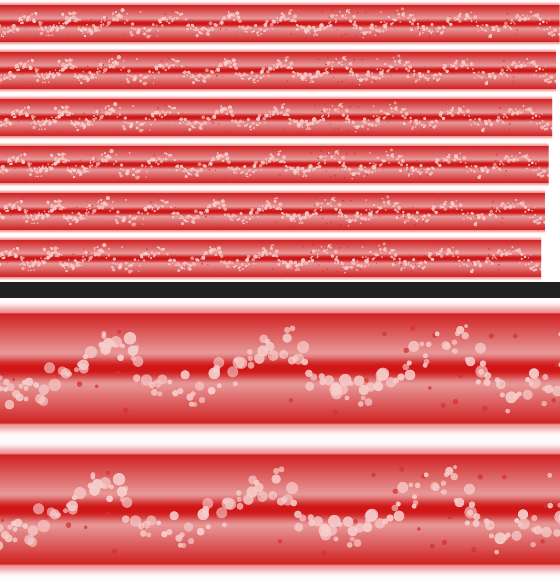
Top, the full canvas; bottom, a detail of the centre.
Reproduce this pattern procedurally as a WebGL 2 fragment shader.

```glsl
#version 300 es
precision highp float;
// Six glossy red ribbons, each strewn with waves of pale blossom dots and fine specks.

uniform vec2 u_resolution;
out vec4 outColor;

// Lengths are in ribbon pitches (one sixth of the canvas height).
const float ROWS = 6.0;
const float RIBBON_LENGTH = 11.907;
const float ROW_SHIFT = 0.078;      // each lower ribbon slides left by this
const float HALF_BAND = 0.392;      // half the height of the red band
const float CORE_INNER = 0.012;     // dark centre line
const float CORE_OUTER = 0.115;

const int SPRAYS = 11;
const int DOTS = 48;
const float SPRAY_START = 0.62;
const float SPRAY_STEP = 0.978;
const float SPRAY_GROWTH = 0.0217;  // spacing widens to the right
const float WAVE_HEIGHT = 0.165;
const float SCATTER = 0.15;
const float DOT_MIN = 0.017;
const float DOT_MAX = 0.045;

const float SPECK_CELL = 0.17;
const float SPECK_CHANCE = 0.38;

const vec3 DEEP_RED = vec3(0.81, 0.09, 0.09);
const vec3 ROSE = vec3(0.91, 0.61, 0.61);
const vec3 RIM_PINK = vec3(0.93, 0.58, 0.58);
const vec3 PAPER = vec3(1.0, 0.985, 0.985);
const vec3 BLOSSOM = vec3(0.965, 0.81, 0.80);
const vec3 SPECK_RED = vec3(0.84, 0.19, 0.19);
const float TAU = 6.2831853;

vec3 hash3(vec2 p) {
    vec3 q = fract(vec3(p.xyx) * vec3(0.1031, 0.1030, 0.0973));
    q += dot(q, q.yxz + 33.33);
    return fract((q.xxy + q.yzz) * q.zyx);
}

float disc(vec2 offset, float radius, float pixel) {
    return 1.0 - smoothstep(-0.5, 0.5, (length(offset) - radius) / pixel);
}

// Horizontal place of the n-th crest; n may be fractional.
float crestX(float n) {
    float dent = 0.23 * exp(-(n - 1.8) * (n - 1.8));
    return SPRAY_START + SPRAY_STEP * n + SPRAY_GROWTH * n * n - dent;
}

// Shading across a ribbon: dark rims and core, rose between, pale outside.
vec3 ribbonColor(float y, float pixel) {
    float d = abs(y);
    float rise = clamp((HALF_BAND - d) / (HALF_BAND - CORE_OUTER), 0.0, 1.0);
    float light = (0.06 + 0.9 * rise) * smoothstep(CORE_INNER, CORE_OUTER, d);
    vec3 band = mix(DEEP_RED, ROSE, light);
    float outside = (d - HALF_BAND) / (0.5 - HALF_BAND);
    vec3 rim = mix(RIM_PINK, PAPER, smoothstep(0.0, 0.8, outside));
    float edge = max(pixel, 0.018);
    return mix(band, rim, smoothstep(-0.5, 0.5, (d - HALF_BAND) / edge));
}

// Jittered cellular specks, mostly red with a few pale ones.
vec3 addSpecks(vec3 color, vec2 p, float pixel) {
    vec2 cell = floor(p / SPECK_CELL);
    vec3 h = hash3(cell + 71.0);
    vec3 k = hash3(cell + 193.0);
    vec2 center = (cell + 0.15 + 0.7 * h.xy) * SPECK_CELL;
    float cover = disc(p - center, mix(0.009, 0.02, k.x), pixel);
    cover *= step(h.z, SPECK_CHANCE) * step(abs(center.y), HALF_BAND - 0.04);
    return mix(color, k.y < 0.75 ? SPECK_RED : BLOSSOM, 0.75 * cover);
}

// Each spray dips, climbs through the core and fades out past its crest.
vec3 addBlossoms(vec3 color, vec2 p, float pixel) {
    for (int i = 0; i < SPRAYS; i++) {
        float n = float(i);
        if (p.x < crestX(n - 0.8) - 0.2 || p.x > crestX(n + 0.2) + 0.2) continue;
        for (int j = 0; j < DOTS; j++) {
            vec3 h = hash3(vec2(float(j) + 3.0, n * 17.0 + 5.0));
            vec3 k = hash3(vec2(float(j) + 131.0, n * 29.0 + 11.0));
            float s = (float(j) + h.x) / float(DOTS);
            float wave = -WAVE_HEIGHT * sin(TAU * (0.85 * s + 0.02));
            vec2 center = vec2(crestX(n - 0.8 + s) + 0.12 * (k.x - 0.5),
                               wave + SCATTER * (h.y + h.z - 1.0));
            float radius = mix(DOT_MIN, DOT_MAX, k.y * k.y);
            float cover = disc(p - center, radius, pixel);
            color = mix(color, BLOSSOM, cover * mix(0.6, 0.95, k.z));
        }
    }
    return color;
}

void main() {
    float pixel = ROWS / u_resolution.y;
    vec2 p = gl_FragCoord.xy * pixel;
    float row = ROWS - 1.0 - floor(p.y);           // counted from the top
    vec2 q = vec2(p.x + ROW_SHIFT * row, fract(p.y) - 0.5);

    vec3 color = ribbonColor(q.y, pixel);
    color = addSpecks(color, q, pixel);
    color = addBlossoms(color, q, pixel);

    // Blank paper beyond the cut end of each ribbon.
    float beyond = smoothstep(-0.5, 0.5, (q.x - RIBBON_LENGTH) / pixel);
    outColor = vec4(mix(color, vec3(1.0), beyond), 1.0);
}
```
